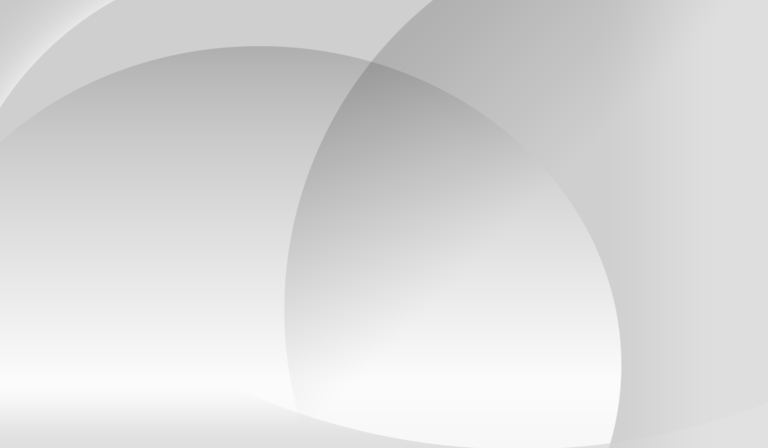
Write a WebGL 1 fragment shader that draws this background.

```glsl
precision highp float;

uniform vec2 u_resolution;

const float ASPECT = 1.718;

// Approximate signed distance to an axis-aligned ellipse, negative inside
float ellipseDistance(vec2 p, vec2 center, vec2 radii) {
  return (length((p - center) / radii) - 1.0) * min(radii.x, radii.y);
}

float circleDistance(vec2 p, vec2 center, float radius) {
  return length(p - center) - radius;
}

// Antialiased coverage of a shape from its signed distance
float coverage(float dist, float softness) {
  return 1.0 - smoothstep(-softness, softness, dist);
}

// Flat grey that brightens toward the right side
float backdropShade(vec2 p) {
  return mix(0.81, 0.87, smoothstep(1.32, 1.62, p.x));
}

// Bright rim fading outward from an arc
float rimGlow(float dist, float width) {
  return 0.10 * exp(-max(dist, 0.0) / width) - 0.03 * smoothstep(0.0, 0.16, dist);
}

// Dome tone: dark crown falling to near white at its base
float domeShade(float height) {
  float rise = clamp((height - 0.15) / 0.747, 0.0, 1.0);
  return 0.985 - 0.25 * rise - 0.05 * pow(rise, 4.0);
}

// Diagonal shadow, strongest at the upper left
float diagonalShadow(vec2 p) {
  float along = p.x + 1.0 - p.y;
  return 0.145 * (1.0 - clamp((along - 1.0) / 0.65, 0.0, 1.0));
}

void main() {
  vec2 p = gl_FragCoord.xy / u_resolution * vec2(ASPECT, 1.0);
  float softness = 0.9 / u_resolution.y;

  float cornerArc = circleDistance(p, vec2(0.609, 0.366), 0.725);
  float dome = coverage(ellipseDistance(p, vec2(0.580, 0.185), vec2(0.810, 0.712)), softness);
  float disc = coverage(circleDistance(p, vec2(1.522, 0.308), 0.886), softness);
  float belowBowl = 1.0 - coverage(circleDistance(p, vec2(1.161, 1.533), 1.536), softness);

  // Backdrop with the glowing corner and a faint lower sweep
  float shade = backdropShade(p);
  float corner = (1.0 - coverage(cornerArc, softness)) * step(p.x, 0.4) * step(0.6, p.y);
  shade += corner * rimGlow(cornerArc, 0.05);
  shade += 0.012 * belowBowl * smoothstep(1.2, 1.5, p.x);

  // Dome, shaded beneath the bowl curve
  float baseFade = 1.0 - smoothstep(0.0, 0.145, p.y);
  float domeTone = domeShade(p.y) - baseFade * mix(0.015, 0.11, belowBowl);
  shade = mix(shade, domeTone, dome);

  // Translucent disc over everything
  shade *= 1.0 - disc * diagonalShadow(p);

  gl_FragColor = vec4(vec3(shade), 1.0);
}
```
